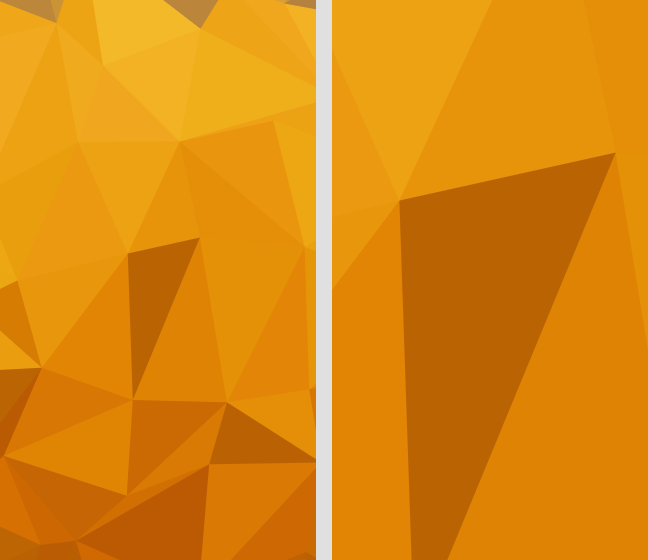
Left, the full canvas; right, a detail of the centre.
Give the GLSL for this background, as a WebGL 2 fragment shader.

```glsl
#version 300 es
precision highp float;
// Low-poly facets running from warm yellow at the top to burnt orange below.
// A staggered, jittered grid is split into triangles; every triangle takes one
// flat colour from a vertical ramp shifted by its own random tone.

#define CELL 0.178        // mean facet size, as a share of the height
#define JITTER 0.86       // vertex displacement in cells
#define STAGGER 0.3       // sideways shift of odd rows in cells
#define TONE_BIAS 0.06    // overall lightness shift
#define TONE_SPREAD 0.50  // random tone shift per facet
#define SHADOW_RATE 0.17  // share of strongly shaded facets
#define SHADOW_DEPTH 0.48 // tone drop of shaded facets
#define HUE_SPREAD 0.05   // green variation per facet
#define SEED 17.0

uniform vec2 u_resolution;
out vec4 fragColor;

const vec3 UMBER  = vec3(0.730, 0.370, 0.012);
const vec3 BURNT  = vec3(0.830, 0.440, 0.008);
const vec3 ORANGE = vec3(0.885, 0.535, 0.018);
const vec3 AMBER  = vec3(0.925, 0.635, 0.070);
const vec3 YELLOW = vec3(0.962, 0.720, 0.170);
const vec3 BROWN  = vec3(0.700, 0.500, 0.250);

float hash(vec2 p, float salt) {
    vec3 q = fract(vec3(p.xyx) * 0.1031 + (salt + SEED) * 0.0713);
    q += dot(q, q.yzx + 33.33);
    return fract((q.x + q.y) * q.z);
}

float cross2(vec2 a, vec2 b) { return a.x * b.y - a.y * b.x; }

float linearStep(float a, float b, float x) {
    return clamp((x - a) / (b - a), 0.0, 1.0);
}

vec3 ramp(float tone) {
    vec3 c = mix(UMBER, BURNT, linearStep(-0.02, 0.19, tone));
    c = mix(c, ORANGE, linearStep(0.19, 0.45, tone));
    c = mix(c, AMBER, linearStep(0.45, 0.72, tone));
    return mix(c, YELLOW, linearStep(0.80, 1.2, tone));
}

// Mesh vertex of a grid node
vec2 vertexAt(vec2 id) {
    vec2 offset = vec2(hash(id, 1.0), hash(id, 2.0)) - 0.5;
    return CELL * (id + JITTER * offset + vec2(STAGGER * mod(id.y, 2.0), 0.0));
}

// Signed distance to an edge, positive on its left
float edgeDistance(vec2 p, vec2 a, vec2 b) {
    return cross2(normalize(b - a), p - a);
}

float coverage(vec2 p, vec2 a, vec2 b, vec2 c) {
    float d = min(edgeDistance(p, a, b),
                  min(edgeDistance(p, b, c), edgeDistance(p, c, a)));
    return clamp(0.5 + d * u_resolution.y, 0.0, 1.0);
}

// Flat colour of one facet; both halves of a cell share part of their tone
vec3 facetColor(vec2 id, float side, float height) {
    float random = mix(hash(id, 3.0), hash(id, 4.0 + side), 0.65);
    float shaded = step(hash(id, 6.0 + side), SHADOW_RATE);
    float tone = height + TONE_BIAS + TONE_SPREAD * (random - 0.5);
    tone -= SHADOW_DEPTH * shaded * smoothstep(0.75, 0.5, height);
    vec3 c = ramp(tone);
    c.g += HUE_SPREAD * (hash(id, 8.0 + side) - 0.5);
    // Dull tips along the upper border
    float dull = smoothstep(0.99, 1.03, height);
    return mix(c, BROWN, dull * (0.3 + 0.7 * hash(id, 10.0 + side)));
}

void main() {
    vec2 p = gl_FragCoord.xy / u_resolution.y;
    vec2 home = floor(p / CELL);
    vec4 sum = vec4(ramp(p.y), 1.0) * 0.001;

    for (int y = -1; y <= 1; y++) {
        for (int x = -1; x <= 1; x++) {
            vec2 id = home + vec2(x, y);
            vec2 a = vertexAt(id);
            vec2 b = vertexAt(id + vec2(1.0, 0.0));
            vec2 c = vertexAt(id + vec2(1.0, 1.0));
            vec2 d = vertexAt(id + vec2(0.0, 1.0));

            // Choose a diagonal that lies inside the quad
            bool acInside = cross2(c - a, b - a) * cross2(c - a, d - a) < 0.0;
            bool bdInside = cross2(d - b, a - b) * cross2(d - b, c - b) < 0.0;
            bool splitAC = acInside && (!bdInside || hash(id, 12.0) < 0.5);
            vec2 end1 = splitAC ? c : d;
            vec2 start2 = splitAC ? a : b;

            float w1 = coverage(p, a, b, end1);
            float w2 = coverage(p, start2, c, d);
            float h1 = (a.y + b.y + end1.y) / 3.0;
            float h2 = (start2.y + c.y + d.y) / 3.0;
            sum += w1 * vec4(facetColor(id, 0.0, h1), 1.0);
            sum += w2 * vec4(facetColor(id, 1.0, h2), 1.0);
        }
    }
    fragColor = vec4(sum.rgb / sum.a, 1.0);
}
```
